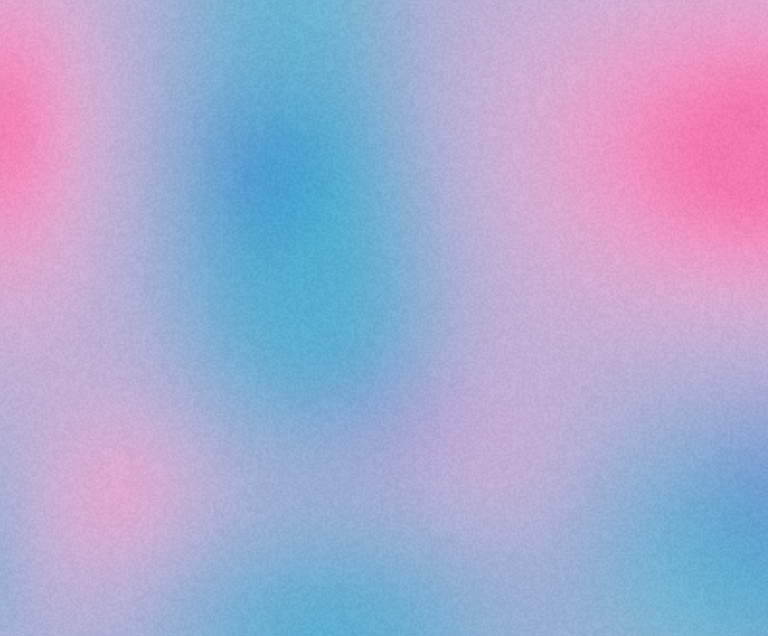
A Shadertoy shader for this background:

```glsl
// A soft, blurred gradient of blue, lilac and rose under a fine paper grain.
// Gaussian glows paint a scalar "warmth" field, a colour ramp turns it into
// hues, small tints shift the green channel, and value noise adds the grain.

#define BASE_WARMTH 0.60
#define GRAIN_ROWS 330.0
#define GRAIN_STRENGTH 0.055
#define ROSE_START 0.69
#define BLUE vec3(0.27, 0.68, 0.82)
#define LILAC vec3(0.95, 0.69, 0.84)
#define ROSE vec3(0.95, 0.47, 0.69)

// Sine-free hash of a grid cell, 0 to 1
float hash(vec2 cell) {
    vec3 q = fract(cell.xyx * 0.1031);
    q += dot(q, q.yzx + 33.33);
    return fract((q.x + q.y) * q.z);
}

// Smoothly interpolated value noise
float valueNoise(vec2 p) {
    vec2 cell = floor(p), f = fract(p);
    f = f * f * (3.0 - 2.0 * f);
    float low = mix(hash(cell), hash(cell + vec2(1, 0)), f.x);
    float high = mix(hash(cell + vec2(0, 1)), hash(cell + vec2(1, 1)), f.x);
    return mix(low, high, f.y);
}

// Elliptical Gaussian falloff, 1 at the centre
float glow(vec2 p, vec2 centre, vec2 size) {
    vec2 d = (p - centre) / size;
    return exp(-dot(d, d));
}

// Pulls the warmth towards a target inside a glow
void paint(inout float warmth, vec2 p, vec2 centre, vec2 size, float target) {
    warmth = mix(warmth, target, glow(p, centre, size));
}

float warmthField(vec2 p) {
    float w = BASE_WARMTH;

    // Rose and lilac areas
    paint(w, p, vec2(1.00, 0.76), vec2(0.40, 0.36), 1.02);
    paint(w, p, vec2(0.69, 0.25), vec2(0.16, 0.20), 0.82);
    paint(w, p, vec2(0.00, 0.80), vec2(0.17, 0.36), 0.98);
    paint(w, p, vec2(0.00, 0.12), vec2(0.05, 0.18), 0.47);
    paint(w, p, vec2(0.165, 0.21), vec2(0.13, 0.19), 0.88);

    // Blue pools along the lower edge
    paint(w, p, vec2(1.00, 0.12), vec2(0.26, 0.24), 0.15);
    paint(w, p, vec2(0.43, 0.00), vec2(0.21, 0.17), 0.15);

    // Blue column, from its top and lower parts to its core
    paint(w, p, vec2(0.375, 1.02), vec2(0.13, 0.20), 0.28);
    paint(w, p, vec2(0.41, 0.50), vec2(0.14, 0.19), 0.20);
    paint(w, p, vec2(0.38, 0.70), vec2(0.145, 0.26), 0.03);
    return w;
}

// Negative values deepen the blue, positive ones lean to teal
float greenTint(vec2 p) {
    float deep = glow(p, vec2(0.34, 0.73), vec2(0.09, 0.13))
               + glow(p, vec2(1.02, 0.22), vec2(0.10, 0.15))
               + 0.5 * glow(p, vec2(0.52, 0.34), vec2(0.12, 0.10));
    float teal = glow(p, vec2(0.38, 1.00), vec2(0.12, 0.15))
               + 0.5 * glow(p, vec2(0.43, 0.65), vec2(0.07, 0.12))
               + glow(p, vec2(0.90, 0.03), vec2(0.12, 0.12));
    return 0.025 * teal - 0.06 * deep;
}

// Blue to lilac, then on to rose at the warm end
vec3 ramp(float warmth) {
    float rose = clamp((warmth - ROSE_START) / (1.0 - ROSE_START), 0.0, 1.0);
    return mix(mix(BLUE, LILAC, warmth), ROSE, rose * rose * rose);
}

void mainImage(out vec4 fragColor, in vec2 fragCoord) {
    vec2 p = fragCoord / iResolution.xy;
    vec3 colour = ramp(warmthField(p));
    colour.g += greenTint(p);

    // The grain scales with the canvas height
    vec2 grainPos = fragCoord / iResolution.y * GRAIN_ROWS;
    colour += (valueNoise(grainPos) - 0.5) * GRAIN_STRENGTH;

    fragColor = vec4(clamp(colour, 0.0, 1.0), 1.0);
}
```
